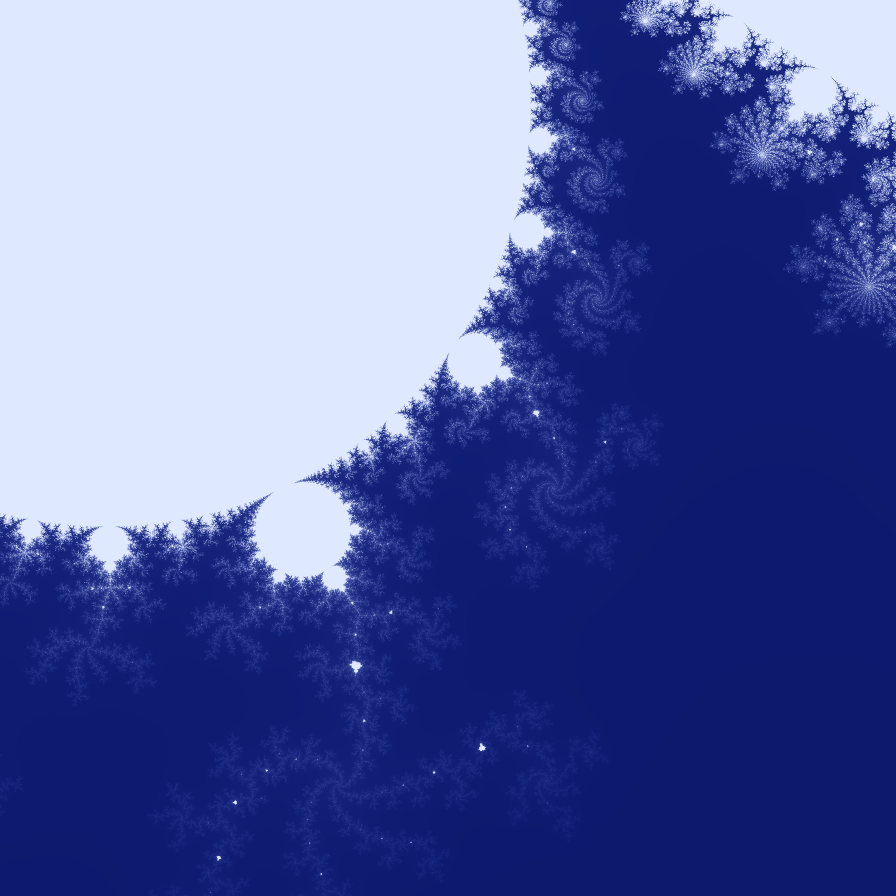
Write a WebGL 2 fragment shader that draws this background.

```glsl
#version 300 es
precision highp float;
// Pale Mandelbrot bulb and its spiral filaments in a deep blue valley.

uniform vec2 u_resolution;
out vec4 outColor;

// View on the complex plane
const vec2 VIEW_CENTER = vec2(-0.4732, -0.5947);
const float VIEW_WIDTH = 0.082;

// Escape-time settings
const int MAX_STEPS = 500;
const float BAILOUT = 65536.0;
const int SAMPLES = 2; // per axis, for smooth edges

// Palette
const vec3 DEEP_BLUE = vec3(0.045, 0.092, 0.415);
const vec3 PALE_BLUE = vec3(0.87, 0.91, 1.0);
const vec3 CHANNEL_CURVE = vec3(1.0, 0.95, 0.72);
const float GLOW_POWER = 1.4;

// Points of the main cardioid never escape
bool inCardioid(vec2 c) {
    float x = c.x - 0.25;
    float q = x * x + c.y * c.y;
    return q * (q + x) < 0.25 * c.y * c.y;
}

// Smooth escape time, scaled to 0..1 (1 is inside the set)
float escapeTime(vec2 c) {
    if (inCardioid(c)) return 1.0;
    vec2 z = vec2(0.0);
    for (int i = 0; i < MAX_STEPS; i++) {
        z = vec2(z.x * z.x - z.y * z.y, 2.0 * z.x * z.y) + c;
        float r2 = dot(z, z);
        if (r2 > BAILOUT) {
            float steps = float(i) + 1.0 - log2(0.5 * log2(r2));
            return clamp(steps / float(MAX_STEPS), 0.0, 1.0);
        }
    }
    return 1.0;
}

vec3 palette(float time) {
    float glow = pow(time, GLOW_POWER);
    return mix(DEEP_BLUE, PALE_BLUE, pow(vec3(glow), CHANNEL_CURVE));
}

void main() {
    float side = min(u_resolution.x, u_resolution.y);
    vec3 color = vec3(0.0);

    // Average a small grid of samples inside each pixel
    for (int j = 0; j < SAMPLES; j++) {
        for (int i = 0; i < SAMPLES; i++) {
            vec2 offset = (vec2(i, j) + 0.5) / float(SAMPLES) - 0.5;
            vec2 p = (gl_FragCoord.xy + offset - 0.5 * u_resolution) / side;
            color += palette(escapeTime(VIEW_CENTER + p * VIEW_WIDTH));
        }
    }
    outColor = vec4(color / float(SAMPLES * SAMPLES), 1.0);
}
```
